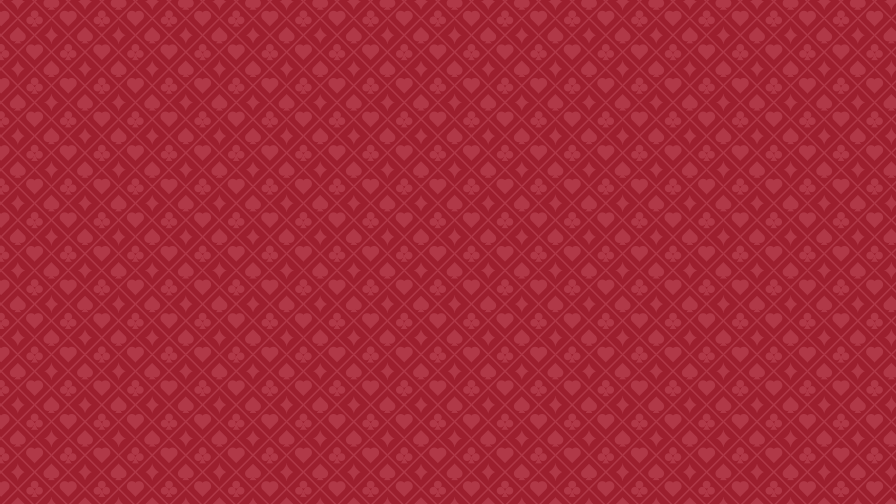
Reproduce this pattern procedurally as a WebGL 1 fragment shader.

```glsl
precision highp float;
// Red card-table pattern: a fine diagonal lattice whose cells hold the four suits.
// Each lattice cell picks its suit from the parity of its two diagonal indices,
// and every suit is a small distance function measured in lattice pitches.

uniform vec2 u_resolution;

float dot2(vec2 v) { return dot(v, v); }

// Unit heart with its tip at the origin and lobes reaching y = 1.1
float unitHeart(vec2 p) {
  p.x = abs(p.x);
  if (p.x + p.y > 1.0) return length(p - vec2(0.25, 0.75)) - 0.3536;
  float d = min(dot2(p - vec2(0.0, 1.0)), dot2(p - 0.5 * max(p.x + p.y, 0.0)));
  return sqrt(d) * sign(p.x - p.y);
}

float heart(vec2 p) {
  return unitHeart((p + vec2(0.0, 0.235)) / 0.42) * 0.42;
}

// Stem that flares towards its foot at y = -0.24
float stem(vec2 p) {
  float rise = clamp((p.y + 0.24) / 0.2, 0.0, 1.0);
  float side = abs(p.x) - mix(0.025, 0.1, (1.0 - rise) * (1.0 - rise));
  return max(side, abs(p.y + 0.14) - 0.1);
}

float spade(vec2 p) {
  float leaf = unitHeart(vec2(p.x, 0.25 - p.y) / 0.39) * 0.39;
  return min(leaf, stem(p));
}

float club(vec2 p) {
  float top = length(p - vec2(0.0, 0.125)) - 0.115;
  float sides = length(vec2(abs(p.x) - 0.13, p.y + 0.055)) - 0.115;
  return min(min(top, sides), stem(p));
}

// Diamond with sides hollowed by large circles
float diamond(vec2 p) {
  p = abs(p);
  float hollow = 0.434 - length(p - vec2(0.415, 0.377));
  float chord = dot(p - vec2(0.2, 0.0), vec2(0.781, 0.625));
  return max(hollow, chord);
}

float coverage(float d, float pixel) {
  return clamp(0.5 - d / pixel, 0.0, 1.0);
}

void main() {
  // Fifteen lattice pitches fit the canvas height
  float pixel = 15.0 / u_resolution.y;
  vec2 pos = gl_FragCoord.xy * pixel + vec2(-0.03, 0.05);

  // Diagonal cell index and upright position inside the cell
  vec2 diagonal = vec2(pos.x + pos.y, pos.x - pos.y);
  vec2 cell = floor(diagonal);
  vec2 offset = diagonal - cell - 0.5;
  vec2 local = 0.5 * vec2(offset.x + offset.y, offset.x - offset.y);

  // Suit by parity
  vec2 odd = mod(cell, 2.0);
  float suit;
  if (odd.x < 0.5) suit = odd.y < 0.5 ? spade(local) : heart(local);
  else suit = odd.y < 0.5 ? club(local) : diamond(local);

  // Lattice lines along the cell edges
  vec2 edge = 0.5 - abs(offset);
  float line = min(edge.x, edge.y) * 0.7071 - 0.0225;

  float ink = max(coverage(suit, pixel), coverage(line, pixel));
  vec3 color = mix(vec3(0.61, 0.12, 0.18), vec3(0.69, 0.22, 0.28), ink);
  gl_FragColor = vec4(color, 1.0);
}
```
